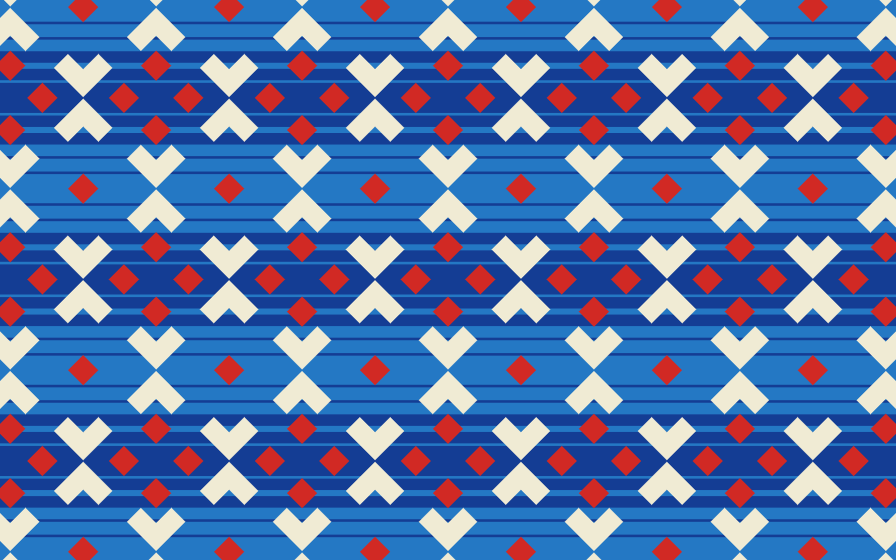
Give the GLSL for this pattern, as a WebGL 1 fragment shader.

```glsl
precision highp float;
uniform vec2 u_resolution;

// Lengths are fractions of the canvas height
#define TILE vec2(0.2606, 0.3242)
#define CENTER_Y 0.501
#define DARK_HALF 0.0833
#define THIN_HALF 0.0023
#define THICK_HALF 0.0054
#define DIAMOND_RADIUS 0.0270
#define DIAMOND_SPREAD 0.0575
#define CHEVRON_REACH 0.1058
#define CHEVRON_ARM 0.0250
#define CHEVRON_GAP 0.0012

const vec3 LIGHT_BLUE = vec3(0.14, 0.47, 0.77);
const vec3 DARK_BLUE = vec3(0.08, 0.24, 0.58);
const vec3 CREAM = vec3(0.94, 0.92, 0.83);
const vec3 RED = vec3(0.82, 0.16, 0.14);

// Antialiased coverage of a signed distance
float coverage(float dist) {
  return clamp(0.5 - dist * u_resolution.y, 0.0, 1.0);
}

float stripe(float y, float halfWidth) {
  return abs(y) - halfWidth;
}

float diamond(vec2 p) {
  return (abs(p.x) + abs(p.y) - DIAMOND_RADIUS) * 0.70711;
}

// One arm of a V with its tip near the origin; mirrored input completes it
float chevron(vec2 p) {
  p = abs(p);
  float arm = abs(p.y - p.x - CHEVRON_GAP - CHEVRON_ARM) - CHEVRON_ARM;
  return max(arm, p.x + p.y - CHEVRON_REACH) * 0.70711;
}

void main() {
  vec2 p = (gl_FragCoord.xy - u_resolution * vec2(0.5, CENTER_Y)) / u_resolution.y;

  // Mirrored tile: q starts mid dark band, r mid light band half a tile away
  vec2 q = abs(mod(p + 0.5 * TILE, TILE) - 0.5 * TILE);
  vec2 r = 0.5 * TILE - q;

  // Bands, with stripes that swap the two blues
  float lightBand = 1.0 - coverage(q.y - DARK_HALF);
  float thick = stripe(q.y - 0.0573, THICK_HALF);
  float thin = stripe(q.y - 0.0292, THIN_HALF);
  thin = min(thin, stripe(r.y - 0.0283, THIN_HALF));
  thin = min(thin, stripe(r.y - 0.0558, THIN_HALF));
  float swapped = coverage(min(thick, thin));
  vec3 color = mix(DARK_BLUE, LIGHT_BLUE, mix(lightBand, 1.0 - lightBand, swapped));

  // Four diamonds per dark band tile, one per light band tile
  float diamonds = min(diamond(q - vec2(0.0, DIAMOND_SPREAD)),
                       diamond(q - vec2(DIAMOND_SPREAD, 0.0)));
  diamonds = min(diamonds, diamond(r));
  color = mix(color, RED, coverage(diamonds));

  // Facing chevron pairs, staggered by half a tile
  float chevrons = min(chevron(vec2(r.x, q.y)), chevron(vec2(q.x, r.y)));
  color = mix(color, CREAM, coverage(chevrons));

  gl_FragColor = vec4(color, 1.0);
}
```
